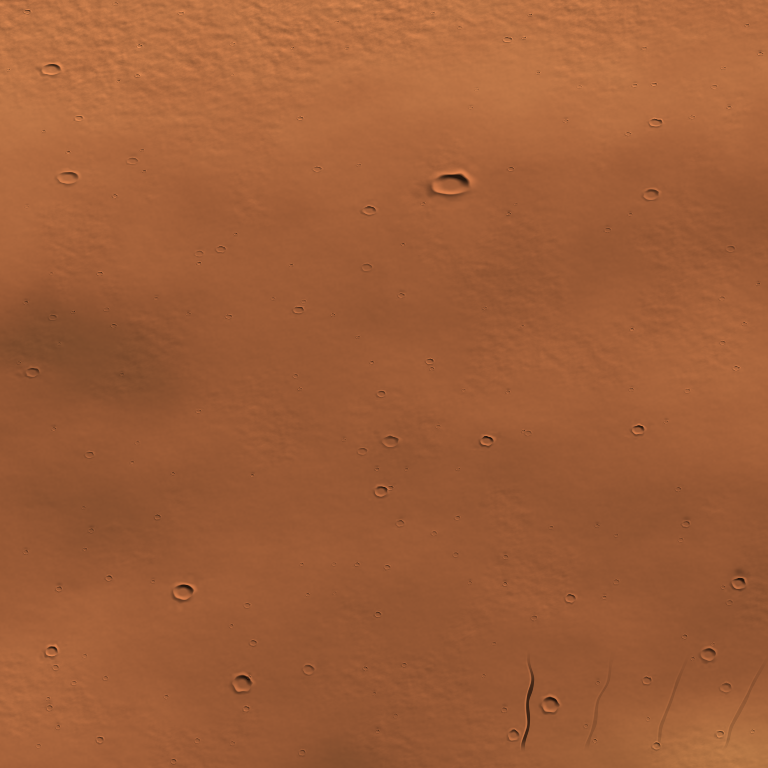
A WebGL 2 fragment shader for this texture:

```glsl
#version 300 es
precision highp float;
// Rust-coloured desert plain seen from above, with dust bands, craters and fissures.
uniform vec2 u_resolution;
out vec4 fragColor;

const vec2 SUN = vec2(0.42, 0.91);

vec2 hash2(vec2 p) {
  vec3 q = fract(p.xyx * vec3(0.1031, 0.1030, 0.0973));
  q += dot(q, q.yzx + 33.33);
  return fract((q.xx + q.yz) * q.zy);
}

float noise(vec2 p) {
  vec2 i = floor(p), f = fract(p);
  f = f * f * (3.0 - 2.0 * f);
  return mix(mix(hash2(i).x, hash2(i + vec2(1, 0)).x, f.x),
             mix(hash2(i + vec2(0, 1)).x, hash2(i + vec2(1, 1)).x, f.x), f.y);
}

float fbm(vec2 p) {
  float sum = 0.0, amp = 0.5;
  for (int i = 0; i < 5; i++) {
    sum += amp * noise(p);
    p = mat2(0.8, 0.6, -0.6, 0.8) * p * 2.03 + 7.1;
    amp *= 0.5;
  }
  return sum;
}

float blob(vec2 p, vec2 centre, vec2 size) {
  vec2 q = (p - centre) / size;
  return exp(-dot(q, q));
}

// Signed light on one crater: shaded bowl, raised rim, ejecta ring, dark plume
float crater(vec2 offset, float radius, float squash, float seed) {
  vec2 q = offset * vec2(1.0, squash) / radius;
  float d = length(q);
  if (d > 4.0) return 0.0;
  float facing = dot(q / max(d, 0.01), SUN);
  float wobble = noise(q * 1.8 + seed * 40.0) - 0.5;
  d *= 1.0 + 0.25 * wobble;
  float soft = max(0.12, 0.7 / (radius * u_resolution.y));
  float wall = smoothstep(0.35, 0.85, d) * (1.0 - smoothstep(1.0 - soft, 1.0 + soft, d));
  float rim = smoothstep(1.0 - soft, 1.0 + soft, d) * (1.0 - smoothstep(1.05, 1.6, d));
  float light = facing * (0.4 * rim - wall * (facing > 0.0 ? 0.95 : 0.4));
  light += 0.12 * facing * wobble * smoothstep(1.4, 2.1, d) * (1.0 - smoothstep(2.1, 2.9, d));
  float plume = step(0.7, seed) * blob(q, vec2(0.1, 1.9), vec2(0.9, 0.8));
  return light - 0.22 * plume;
}

// One crater at most in each cell of a jittered grid
float craterField(vec2 p, float cells, float share, vec2 radii, float salt) {
  float light = 0.0;
  vec2 home = floor(p * cells);
  for (int j = -1; j <= 1; j++) {
    for (int i = -1; i <= 1; i++) {
      vec2 cell = home + vec2(i, j);
      vec2 place = hash2(cell + salt), kind = hash2(cell + salt + 51.7);
      if (kind.x > share) continue;
      vec2 centre = (cell + 0.1 + 0.8 * place) / cells;
      float radius = mix(radii.x, radii.y, kind.y * kind.y);
      float strength = mix(0.45, 1.0, fract(kind.y * 7.3));
      light += strength * crater(p - centre, radius, mix(1.1, 1.8, centre.y), place.x);
    }
  }
  return light;
}

// Broad distribution of pale and dark dust, 0 dark to 1 pale
float dustTone(vec2 p) {
  vec2 w = p + 0.09 * vec2(fbm(p * 5.0) - 0.5, fbm(p * vec2(5, 8) + 9.0) - 0.5);
  float tone = 0.36 + 0.56 * smoothstep(0.58, 0.9, w.y - 0.1 * (w.x - 0.4));
  tone += 0.38 * blob(w, vec2(0.0, 0.1), vec2(0.24, 0.2));
  tone += 0.55 * blob(w, vec2(1.0, 0.0), vec2(0.26, 0.1));
  tone += 0.22 * blob(w, vec2(0.95, 0.52), vec2(0.27, 0.13));
  tone -= 0.42 * blob(w, vec2(0.09, 0.56), vec2(0.17, 0.06));
  tone -= 0.3 * blob(w, vec2(0.14, 0.33), vec2(0.12, 0.06));
  tone -= 0.35 * blob(w, vec2(0.43, 0.0), vec2(0.09, 0.04));
  tone += 0.5 * (fbm(w * vec2(3, 8) + 3.0) - 0.48);
  return tone + 0.2 * (fbm(w * vec2(15, 24)) - 0.48);
}

// Thin winding cracks in the lower right
float fissures(vec2 p) {
  float light = 0.0;
  for (int i = 0; i < 4; i++) {
    float k = float(i);
    float x = p.x - 0.685 - 0.095 * k - (0.08 + 0.15 * k) * (p.y - 0.08);
    x += 0.012 * (noise(vec2(p.y * 35.0, k * 9.0)) - 0.5);
    float along = smoothstep(0.02, 0.04, p.y) * (1.0 - smoothstep(0.1, 0.155, p.y));
    float width = 0.0006 + 0.0016 * noise(vec2(p.y * 70.0, k + 4.0));
    float dark = 1.0 - smoothstep(width, width + 0.0016, abs(x));
    float lit = 1.0 - smoothstep(0.0, 0.002, abs(x + 0.003));
    light += along * (0.25 * lit - 0.6 * dark) * (i == 0 ? 1.0 : 0.2);
  }
  return light;
}

void main() {
  vec2 p = gl_FragCoord.xy / u_resolution;
  float t = clamp(dustTone(p), -0.25, 1.05);
  vec3 color = vec3(0.51, 0.305, 0.18) + t * vec3(0.22, 0.085, 0.05) + t * t * vec3(0.0, 0.06, 0.04);
  color += vec3(0.0, 0.03, 0.01) * blob(p, vec2(1.0, 0.0), vec2(0.25, 0.08));

  // Fine relief, roughest along the upper left edge
  vec2 g = p * vec2(75, 120);
  float relief = fbm(g) - fbm(g + 0.5 * SUN);
  float rough = 0.12 + 0.3 * smoothstep(0.45, 0.65, fbm(p * 9.0 + 20.0));
  rough += 0.55 * smoothstep(0.86, 0.97, p.y + 0.1 * (0.4 - p.x));
  float light = 0.45 * rough * relief + 0.02 * (noise(p * 330.0) - 0.5);

  // Craters from large to tiny
  light += crater(p - vec2(0.587, 0.76), 0.026, 1.9, 0.3);
  light += craterField(p, 5.0, 0.6, vec2(0.008, 0.0145), 3.0);
  light += 0.6 * craterField(p, 11.0, 0.4, vec2(0.004, 0.008), 17.0);
  light += 0.6 * craterField(p, 24.0, 0.22, vec2(0.0025, 0.004), 29.0);
  light += fissures(p);

  fragColor = vec4(color * clamp(1.0 + light, 0.22, 1.35), 1.0);
}
```
